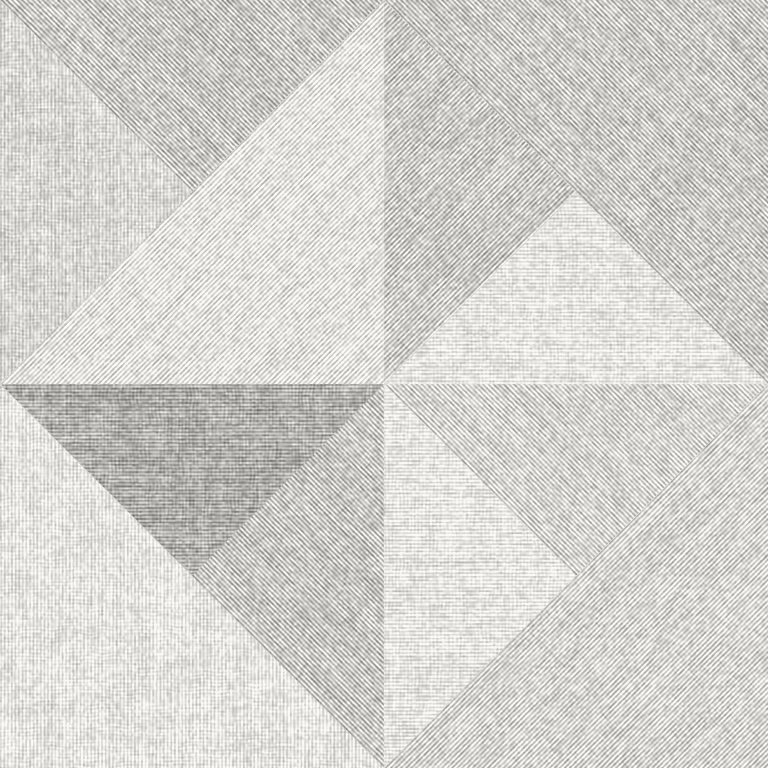
Reproduce this pattern procedurally as a WebGL 2 fragment shader.

```glsl
#version 300 es
precision highp float;
precision highp int;
// Woven linen patchwork: two by two squares, each cut on a diagonal into one large
// and two small triangles. Every triangle has its own grey and thread direction,
// built from fine sine threads broken up by stretched value noise.

uniform vec2 u_resolution;
out vec4 fragColor;

float hash(vec2 cell) {
    uvec2 q = uvec2(ivec2(cell)) * uvec2(1597u, 3812u) + uvec2(977u, 131u);
    uint h = (q.x ^ (q.y << 9)) * 73939u;
    h = (h ^ (h >> 15)) * 83497u;
    h = (h ^ (h >> 13)) * 51749u;
    return float((h ^ (h >> 16)) & 65535u) / 65535.0;
}

// Value noise in -1..1
float noise(vec2 p) {
    vec2 i = floor(p), f = fract(p);
    f = f * f * (3.0 - 2.0 * f);
    float low = mix(hash(i), hash(i + vec2(1, 0)), f.x);
    float high = mix(hash(i + vec2(0, 1)), hash(i + vec2(1, 1)), f.x);
    return 2.0 * mix(low, high, f.y) - 1.0;
}

// Brightness of a cloth; style = (thread direction in eighths of a turn, mean grey)
float cloth(vec2 p, vec2 style, float detail) {
    float angle = style.x * 0.785398;
    vec2 along = vec2(cos(angle), sin(angle));
    vec2 t = vec2(dot(p, along), dot(p, vec2(-along.y, along.x)));
    float diagonal = mod(style.x, 2.0);
    float depth = mix(1.2, 0.85, smoothstep(0.65, 0.88, style.y));

    // Main threads with a slight wobble and uneven strength
    float wobble = 0.6 * noise(t * vec2(8, 30));
    float thread = sin(t.y * 6.28319 * 212.0 + wobble);
    thread *= 0.9 + 0.4 * noise(t * vec2(60, 200) + 7.0);

    // Crossing threads, stronger in the upright weaves
    float crossing = sin(t.x * 6.28319 * 205.0 + 2.0 * noise(t * vec2(40, 60)));
    crossing *= 0.6 + 0.7 * noise(t * vec2(150, 90) + 31.0);

    // Short slubs, fine grain and faint long streaks
    float slub = noise(t * vec2(24, 190) + 61.0);
    float crossSlub = noise(t * vec2(180, 20) + 19.0);
    float grain = noise(t * vec2(230, 330) + 83.0);
    float streak = noise(t * vec2(5, 90) + 53.0);

    float fine = mix(0.085, 0.15, diagonal) * thread
               + mix(0.05, 0.03, diagonal) * crossing + 0.085 * grain;
    float broad = 0.03 * slub + 0.014 * streak + mix(0.026, 0.01, diagonal) * crossSlub;
    return style.y + 0.015 + depth * (fine * detail + broad);
}

void main() {
    vec2 p = gl_FragCoord.xy / u_resolution;
    float pixel = 1.0 / min(u_resolution.x, u_resolution.y);
    float detail = 1.0 - smoothstep(0.45, 0.95, pixel * 212.0);

    // Styles per square: the large half, then the side and the flat small triangles
    bool right = p.x > 0.5, top = p.y > 0.5;
    vec2 facing = vec2(1, -1);
    vec2 large = vec2(1, 0.82), side = vec2(0, 0.88), flatPart = vec2(3, 0.81);
    if (top && right) {
        facing = vec2(1, 1);
        large = vec2(3, 0.775); side = vec2(1, 0.775); flatPart = vec2(0, 0.875);
    } else if (top) {
        large = vec2(1, 0.87); side = vec2(2, 0.825); flatPart = vec2(3, 0.765);
    } else if (!right) {
        facing = vec2(-1, -1);
        large = vec2(2, 0.875); side = vec2(3, 0.765); flatPart = vec2(0, 0.665);
    }

    // Distances to the two cuts, in canvas units
    vec2 c = 0.5 * fract(p * 2.0) - 0.25;
    float toLarge = dot(c, facing) * 0.7071;
    float toSide = (abs(c.x) - abs(c.y)) * 0.7071;
    float small = mix(cloth(p, flatPart, detail), cloth(p, side, detail),
                      smoothstep(-pixel, pixel, toSide));
    float grey = mix(small, cloth(p, large, detail), smoothstep(-pixel, pixel, toLarge));

    // Faint pale seams between the squares
    vec2 seam = abs(p - 0.5);
    float seamMask = 1.0 - smoothstep(0.0006, 0.0006 + 1.5 * pixel, min(seam.x, seam.y));
    grey = clamp(mix(grey, 0.89, 0.25 * seamMask), 0.42, 0.975);

    vec3 warmTint = vec3(0.004, 0.0, -0.014);
    fragColor = vec4(vec3(grey) + warmTint, 1.0);
}
```
